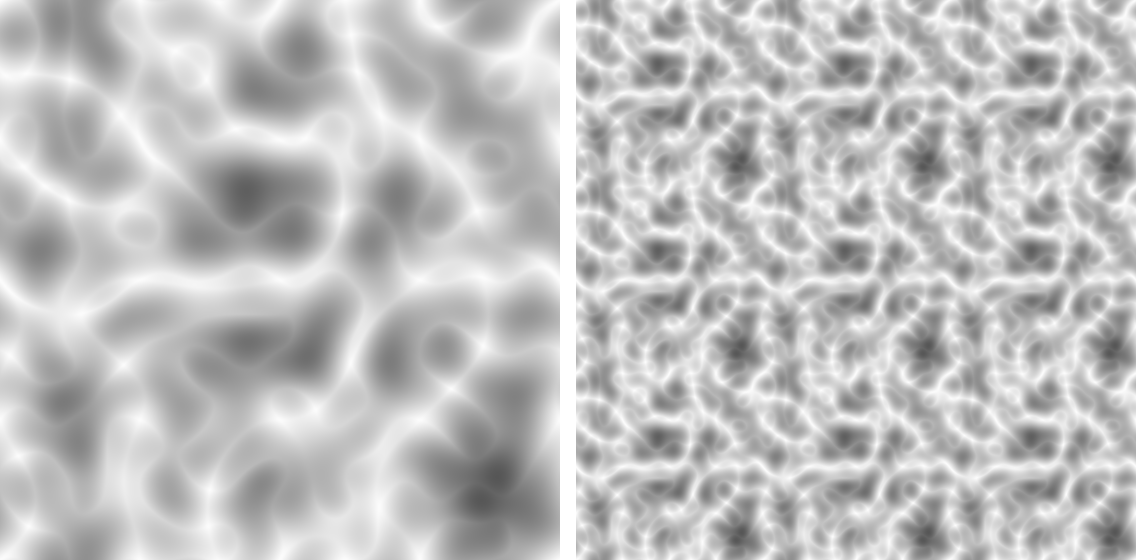
Left: one tile. Right: repeated 3 by 3.
This texture is drawn by a WebGL 2 fragment shader. Its source:

```glsl
#version 300 es
precision highp float;

uniform vec2 u_resolution;
out vec4 fragColor;

// Unit gradient at a lattice point, wrapped to the period
vec2 latticeGradient(vec2 cell, float period) {
    cell = mod(cell, period);
    float turn = fract(sin(dot(cell, vec2(127.1, 311.7)) + period * 7.3) * 43758.5);
    return vec2(cos(6.28318 * turn), sin(6.28318 * turn));
}

float cornerSlope(vec2 cell, vec2 local, vec2 corner, float period) {
    return dot(latticeGradient(cell + corner, period), local - corner);
}

// Gradient noise that repeats after a whole number of cells
float tiledNoise(vec2 uv, float period) {
    vec2 cell = floor(uv * period);
    vec2 local = fract(uv * period);
    vec2 fade = local * local * local * (local * (local * 6.0 - 15.0) + 10.0);
    float bottom = mix(cornerSlope(cell, local, vec2(0.0, 0.0), period),
                       cornerSlope(cell, local, vec2(1.0, 0.0), period), fade.x);
    float top = mix(cornerSlope(cell, local, vec2(0.0, 1.0), period),
                    cornerSlope(cell, local, vec2(1.0, 1.0), period), fade.x);
    return mix(bottom, top, fade.y);
}

// Absolute value with a slightly rounded crease
float softFold(float value) {
    return sqrt(value * value + 0.0001);
}

void main() {
    vec2 uv = gl_FragCoord.xy / u_resolution;

    // Two folded octaves: broad clouds and finer lobes
    float turbulence = 0.0;
    float period = 4.0;
    float weight = 1.0;
    for (int octave = 0; octave < 2; octave++) {
        turbulence += weight * softFold(tiledNoise(uv, period));
        period *= 2.0;
        weight *= 0.5;
    }

    // Bright veins where the noise crosses zero, grey hollows between
    float brightness = clamp(1.0 - 0.9 * turbulence, 0.0, 1.0);
    fragColor = vec4(vec3(brightness), 1.0);
}
```
